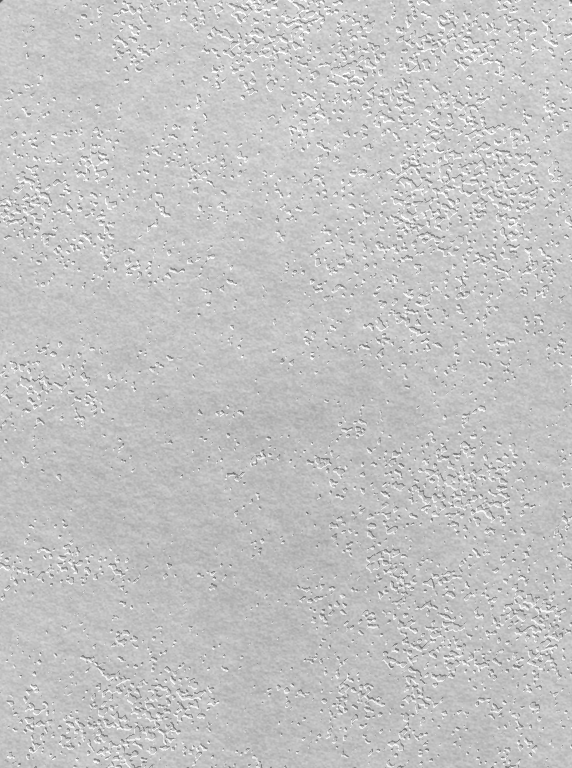
This texture is drawn by a Shadertoy shader. Its source:

```glsl
// Pale grey plaster wall, smooth in places and pitted in ragged patches.
// A height field of fine trowel ripples and crisp thresholded noise pits is
// lit from above by comparing heights on both sides of each point.

float hash(vec2 p) {
    vec3 q = fract(vec3(p.xyx) * 0.1031);
    q += dot(q, q.yzx + 33.33);
    return fract((q.x + q.y) * q.z);
}

float noise(vec2 p) {
    vec2 i = floor(p), f = fract(p);
    f = f * f * (3.0 - 2.0 * f);
    return mix(mix(hash(i), hash(i + vec2(1, 0)), f.x),
               mix(hash(i + vec2(0, 1)), hash(i + vec2(1, 1)), f.x), f.y);
}

// Turns and shifts the lattice so that its axes do not show
vec2 turn(vec2 p, float angle) {
    float c = cos(angle), s = sin(angle);
    return mat2(c, s, -s, c) * p + 17.3 * angle;
}

float fbm(vec2 p) {
    float sum = 0.0, amp = 0.53;
    for (int i = 0; i < 4; i++) {
        sum += amp * noise(p);
        p = turn(p * 2.0, 0.64);
        amp *= 0.5;
    }
    return sum;
}

// Worn zones: centre in xy, radii in zw
const vec4 ZONES[9] = vec4[9](
    vec4(0.58, 0.76, 0.21, 0.18), vec4(0.45, 0.96, 0.30, 0.08),
    vec4(0.09, 0.73, 0.14, 0.08), vec4(0.06, 0.49, 0.10, 0.04),
    vec4(0.57, 0.37, 0.14, 0.08), vec4(0.54, 0.17, 0.11, 0.14),
    vec4(0.70, 0.16, 0.07, 0.16), vec4(0.15, 0.06, 0.12, 0.08),
    vec4(0.08, 0.26, 0.14, 0.03));

// How strongly the surface is pitted, 0 to 1
float wear(vec2 p) {
    float zone = 0.0;
    for (int i = 0; i < 9; i++) {
        vec2 d = (p - ZONES[i].xy) / ZONES[i].zw;
        zone = max(zone, exp(-0.8 * dot(d, d)));
    }
    float clumps = fbm(p * vec2(24.0, 20.0) + 4.0) - 0.5;
    float specks = noise(turn(p * 75.0, 0.5)) - 0.5;
    return clamp(0.08 + 0.82 * zone + 1.3 * clumps + 0.6 * specks, 0.0, 1.0);
}

float height(vec2 p, float worn) {
    // Ripples of the flat skin, long and slightly tilted
    float ripples = 0.26 * noise(turn(p, 0.3) * vec2(55.0, 95.0))
                  + 0.24 * noise(turn(p, -0.25) * vec2(120.0, 190.0))
                  + 0.20 * noise(turn(p, 0.2) * vec2(240.0, 330.0));
    // Small ragged pits with steep rims, merging where the wall is worn
    float grain = 0.62 * noise(turn(p, 0.45) * vec2(185.0, 210.0))
                + 0.38 * noise(turn(p, -0.6) * vec2(300.0, 330.0));
    float level = mix(0.87, 0.49, worn);
    return ripples - smoothstep(level, level + 0.11, grain);
}

void mainImage(out vec4 fragColor, in vec2 fragCoord) {
    vec2 p = fragCoord / iResolution.y;
    float width = iResolution.x / iResolution.y;

    // Relief lit from above, slightly from the right; highlights saturate
    float worn = wear(p);
    vec2 toLight = vec2(0.4, 0.92) * 0.0011;
    float slope = height(p - toLight, worn) - height(p + toLight, worn);
    float relief = slope > 0.0 ? min(0.21 * slope, 0.17) : 0.25 * slope;

    // Broad tone: brighter at the top, dimmer below the middle
    vec2 dim = (p - vec2(0.40, 0.27)) / vec2(0.24, 0.32);
    float tone = 0.754 + 0.034 * smoothstep(0.3, 1.0, p.y)
               - 0.028 * exp(-dot(dim, dim)) + 0.024 * worn;
    tone += 0.04 * (fbm(p * vec2(8.0, 11.0)) - 0.5);
    tone += 0.06 * (fbm(turn(p, 0.3) * vec2(60.0, 90.0)) - 0.5);

    // Fine paper-like grain
    tone += 0.075 * (noise(turn(p, 0.2) * vec2(400.0, 470.0)) - 0.5);

    // Tiny shaded notches in the two upper corners
    vec2 corner = vec2(min(p.x, width - p.x), 1.0 - p.y);
    float notch = 1.0 - smoothstep(0.002, 0.006, corner.x + corner.y);

    float grey = mix(tone + relief, 0.2, notch * 0.8);
    fragColor = vec4(vec3(clamp(grey, 0.0, 1.0)), 1.0);
}
```
